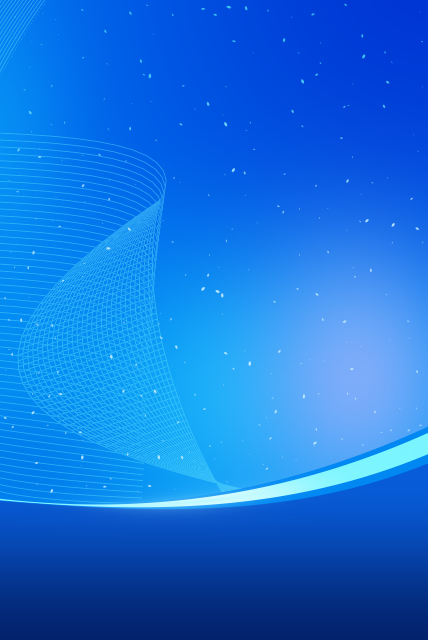
Give the GLSL for this background, as a Shadertoy shader.

```glsl
float hash(vec2 p) {
    vec3 q = fract(p.xyx * 0.1031);
    q += dot(q, q.yzx + 33.33);
    return fract((q.x + q.y) * q.z);
}

float segmentDistance(vec2 p, vec2 a, vec2 b) {
    vec2 pa = p - a, ba = b - a;
    return length(pa - ba * clamp(dot(pa, ba) / dot(ba, ba), 0.0, 1.0));
}

vec2 bezier(vec2 a, vec2 b, vec2 c, vec2 d, float s) {
    float r = 1.0 - s;
    return r * r * r * a + 3.0 * r * s * (r * b + s * c) + s * s * s * d;
}

float glow(vec2 p, vec2 center, vec2 radius) {
    vec2 q = (p - center) / radius;
    return exp(-dot(q, q));
}

// Open sheet fanning in from the left side
vec2 fanPoint(float t, float s) {
    vec2 upper = bezier(vec2(0.0, 0.792), vec2(0.169, 0.785), vec2(0.30, 0.766), vec2(0.247, 0.681), s);
    vec2 lower = bezier(vec2(0.0, 0.232), vec2(0.04, 0.222), vec2(0.12, 0.215), vec2(0.22, 0.213), s);
    return mix(upper, lower, t);
}

// Folded sheet between a wide loop and the right-hand edge
vec2 foldPoint(float t, float s) {
    vec2 loopEdge = bezier(vec2(0.25, 0.688), vec2(-0.117, 0.44), vec2(0.0, 0.323), vec2(0.384, 0.234), s);
    vec2 rightEdge = bezier(vec2(0.25, 0.688), vec2(0.215, 0.57), vec2(0.254, 0.388), vec2(0.345, 0.232), s);
    return mix(loopEdge, rightEdge, t);
}

float lineCover(float d, float px) {
    return clamp(0.5 + (0.0006 - d) / px, 0.0, 1.0);
}

float waveMesh(vec2 p, float px) {
    if (p.x > 0.4 || p.y < 0.19 || p.y > 0.81) return 0.0;
    float fan = 1.0, fold = 1.0, rungs = 1.0;
    for (int i = 0; i <= 52; i++) {
        float t = float(i) / 52.0;
        vec2 last = fanPoint(t, 0.0);
        for (int j = 1; j <= 12; j++) {
            vec2 next = fanPoint(t, float(j) / 12.0);
            fan = min(fan, segmentDistance(p, last, next));
            last = next;
        }
        rungs = min(rungs, segmentDistance(p, foldPoint(0.0, t), foldPoint(1.0, t)));
    }
    for (int i = 0; i <= 28; i++) {
        float t = float(i) / 28.0;
        vec2 last = foldPoint(t, 0.0);
        for (int j = 1; j <= 20; j++) {
            vec2 next = foldPoint(t, float(j) / 20.0);
            fold = min(fold, segmentDistance(p, last, next));
            last = next;
        }
    }
    return max(0.5 * lineCover(fan, px), 0.55 * max(lineCover(fold, px), lineCover(rungs, px)));
}

// Small tilted flecks, at most one per cell
float flecks(vec2 p, float cells, float seed, float px) {
    vec2 cell = floor(p * cells), key = cell + seed;
    vec2 center = (cell + 0.15 + 0.7 * vec2(hash(key), hash(key + 17.3))) / cells;
    float angle = 6.283 * hash(key + 41.7), size = hash(key + 63.1);
    vec2 q = mat2(cos(angle), sin(angle), -sin(angle), cos(angle)) * (p - center);
    float d = length(q * vec2(0.7, 1.2)) - mix(0.0006, 0.0024, size * size);
    return step(hash(key + 87.9), 0.42) * clamp(0.5 - d / px, 0.0, 1.0) * mix(0.35, 0.9, size);
}

void mainImage(out vec4 fragColor, in vec2 fragCoord) {
    float px = 1.0 / iResolution.y;
    float x = fragCoord.x / iResolution.x;
    vec2 p = vec2(x * 0.6667, fragCoord.y * px);

    // Sky and soft lights
    vec3 color = mix(vec3(0.01, 0.58, 0.96), vec3(0.0, 0.40, 0.92), smoothstep(0.32, 0.82, p.y));
    color = mix(color, vec3(0.0, 0.21, 0.83), smoothstep(0.7, 0.0, distance(p, vec2(0.667, 1.05))));
    color = mix(color, vec3(0.03, 0.62, 0.97), 0.75 * glow(p, vec2(-0.02, 0.77), vec2(0.13, 0.27)));
    color = mix(color, vec3(0.0, 0.45, 0.91), 0.7 * glow(p, vec2(0.04, 0.27), vec2(0.2, 0.12)));
    color = mix(color, vec3(0.08, 0.71, 0.98), 0.85 * glow(p, vec2(0.36, 0.38), vec2(0.16, 0.17)));
    color = mix(color, vec3(0.51, 0.68, 0.98), 0.95 * glow(p, vec2(0.555, 0.41), vec2(0.16, 0.20)));

    // Line mesh and corner strands
    vec3 lineColor = vec3(0.34, 0.87, 0.99);
    color = mix(color, lineColor, waveMesh(p, px));
    float drop = 1.0 - p.y;
    float strand = p.x + 0.72 * drop - 0.9 * drop * drop;
    float strandGap = abs(fract(strand * 180.0) - 0.5) / 225.0;
    color = mix(color, lineColor, 0.5 * lineCover(strandGap, px) * step(strand, 0.0745) * step(drop, 0.14));

    // Scattered flecks
    float dots = max(flecks(p, 19.0, 5.0, px), flecks(p, 27.0, 71.0, px));
    vec3 dotColor = mix(vec3(0.25, 0.82, 0.97), vec3(0.78, 0.93, 1.0), smoothstep(0.95, 0.6, p.y));
    color = mix(color, dotColor, dots);

    // Ground and curved ribbon
    float top = 0.2214 + x * (-0.0825 + 0.1944 * x);
    float bottom = 0.2174 + x * (-0.053 + x * (0.011 + 0.1006 * x));
    vec3 ground = mix(vec3(0.01, 0.13, 0.42), vec3(0.03, 0.36, 0.85), smoothstep(-0.02, 0.26, p.y));
    color = mix(color, vec3(0.0, 0.53, 0.95), clamp(0.5 + (top - p.y) / px, 0.0, 1.0));
    float innerTop = mix(top, bottom, 0.17), innerBottom = mix(top, bottom, 0.75);
    float inner = clamp(0.5 + (innerTop - p.y) / px, 0.0, 1.0) * clamp(0.5 + (p.y - innerBottom) / px, 0.0, 1.0);
    vec3 ribbon = mix(vec3(0.48, 0.96, 1.0), vec3(1.0), 0.8 * glow(p, vec2(0.32, 0.224), vec2(0.15, 0.04)));
    color = mix(color, ribbon, inner);
    color = mix(color, ground, clamp(0.5 + (bottom - p.y) / px, 0.0, 1.0));

    // Flare along the ribbon
    float center = mix(top, bottom, 0.45);
    float along = glow(vec2(p.x, 0.0), vec2(0.31, 0.0), vec2(0.13, 1.0));
    float halo = 0.45 * exp(-abs(p.y - center) * 95.0) + 0.5 * exp(-abs(p.y - center) * 380.0);
    color = mix(color, vec3(0.72, 0.97, 1.0), along * halo);
    fragColor = vec4(color, 1.0);
}
```
